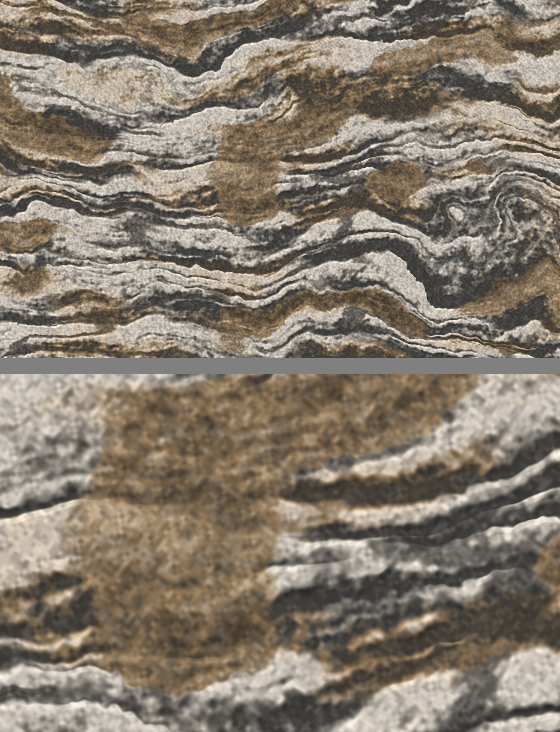
Top, the full canvas; bottom, a detail of the centre.
This texture is drawn by a Shadertoy shader. Its source:

```glsl
// Folded gneiss: pale, charcoal and rusty bands with a gritty, weathered surface.

const vec3 CHARCOAL = vec3(0.255, 0.25, 0.24);
const vec3 GREY     = vec3(0.51, 0.49, 0.46);
const vec3 PALE     = vec3(0.785, 0.755, 0.715);
const vec3 UMBER    = vec3(0.31, 0.26, 0.20);
const vec3 RUST     = vec3(0.53, 0.44, 0.33);
const vec3 TAN      = vec3(0.77, 0.69, 0.59);

const float FOLD_SIZE   = 0.17;              // height of the large folds
const float BED_FREQ    = 6.5;               // broad beds per canvas height
const float LAYER_FREQ  = 17.0;              // thin layers per canvas height
const float BAND_DARK   = 0.25;              // band value below this is charcoal
const float BAND_PALE   = 0.64;              // band value above this is pale
const float SEAM_WIDTH  = 0.08;
const float RELIEF      = 0.24;
const float GRAIN       = 0.42;
const vec2  LIGHT_STEP  = vec2(-0.003, 0.005);
const mat2  GRAIN_TURN  = mat2(0.8, 0.6, -0.6, 0.8);

float hash(vec2 p) {
    return fract(sin(dot(p, vec2(127.1, 311.7))) * 43758.5453);
}

float noise(vec2 p) {
    vec2 i = floor(p), f = fract(p);
    f = f * f * (3.0 - 2.0 * f);
    return mix(mix(hash(i), hash(i + vec2(1, 0)), f.x),
               mix(hash(i + vec2(0, 1)), hash(i + vec2(1, 1)), f.x), f.y);
}

// Bed profile: brightens slowly upward, then drops to dark over the edge width.
float ledge(float phase, float edge) {
    float s = fract(phase);
    return s * (1.0 - smoothstep(1.0 - edge, 1.0, s));
}

// Bends the canvas into rock coordinates: x along the bands, y across them.
vec2 foldedCoords(vec2 p) {
    vec2 q = p;
    float gain = mix(0.45, 1.4, noise(p * 2.1 + 40.0));
    float freq = 2.8, size = FOLD_SIZE;
    for (int i = 0; i < 5; i++) {
        vec2 s = GRAIN_TURN * p * freq + float(i) * 17.3;
        vec2 bend = vec2(noise(s), noise(s * 1.25 + 7.7)) - 0.5;
        q += gain * size * bend;
        freq *= 2.5;
        size *= 0.36;
    }
    // The upper beds sag and climb to the right, the lower ones arch and drop.
    float sag  = 0.20 * (sqrt((p.x - 0.4) * (p.x - 0.4) + 0.01) - 0.1);
    float arch = 0.07 * p.x - 0.22 * max(p.x - 0.85, 0.0);
    q.y -= mix(arch, sag, smoothstep(0.0, 1.05, p.y));
    return q;
}

// Returns the band tone (0 dark, 1 pale) and the amount of rust.
vec2 strata(vec2 p) {
    vec2 q = foldedCoords(p);
    vec2 g = GRAIN_TURN * p;
    float crumb = noise(g * 62.0 + 2.0) + noise(g * 125.0 + 6.0) - 1.0;

    // Broad beds carrying swarms of thinner layers, both pinching out
    float swarm  = smoothstep(0.25, 0.75, noise(q * vec2(2.4, 6.0) + 61.0));
    float swell  = noise(q * vec2(1.6, 4.0) + 3.1);
    float pinch  = noise(q * vec2(4.2, 12.0) + 14.8);
    float fray   = noise(q * vec2(7.0, 16.0) + 38.0);
    float bed    = ledge(q.y * BED_FREQ + 1.2 * swell + 0.5 * pinch + 0.05 * crumb,
                         mix(0.05, 0.45, fray * fray)) - 0.44;
    float layer  = ledge(q.y * LAYER_FREQ + 2.2 * pinch + swell + 0.12 * crumb,
                         mix(0.10, 0.40, fray)) - 0.40;
    float medium = noise(q * vec2(3.4, 30.0) + 19.4) - 0.5;
    float fine   = noise(q * vec2(8.0, 75.0) + 33.7) - 0.5;
    float streak = noise(q * vec2(28.0, 130.0) + 47.0) - 0.5;
    float band = 0.5 + 0.45 * bed + mix(0.10, 0.46, swarm) * layer
               + 0.36 * medium + mix(0.15, 0.36, swarm) * fine
               + 0.16 * streak + 0.14 * crumb;
    float tone = smoothstep(BAND_DARK, BAND_PALE, band);

    // Brown lenses squeezed between the beds, shaded toward their base
    float blob = noise(q * vec2(4.2, 9.5) + 88.2) + 0.05 * crumb;
    float lens = smoothstep(0.72, 0.77, blob);
    float lensTone = 0.40 + 0.5 * medium + 0.3 * streak + 0.25 * crumb + 0.2 * bed;
    tone = mix(tone, lensTone, 0.8 * lens);

    // Thin, broken dark seams
    float contour = abs(noise(q * vec2(2.8, 18.0) + 52.6) - 0.5 + 0.04 * crumb);
    float seam = 1.0 - smoothstep(0.3 * SEAM_WIDTH, SEAM_WIDTH, contour);
    seam *= smoothstep(0.42, 0.62, noise(q * vec2(6.0, 9.0) + 71.0));
    tone *= 1.0 - 0.7 * seam * (1.0 - lens);

    // Rust stains the lenses, the band edges and scattered patches
    float stain  = noise(q * vec2(4.5, 17.0) + 25.0) + 0.18 * crumb;
    float patchy = smoothstep(0.42, 0.72, stain);
    float fringe = 4.0 * tone * (1.0 - tone);
    float rust = max(0.9 * lens, patchy * (0.4 + 0.6 * fringe));
    return vec2(tone, rust);
}

// Three-colour ramp from dark through middle to light.
vec3 ramp(vec3 dark, vec3 middle, vec3 light, float t) {
    return t < 0.5 ? mix(dark, middle, 2.0 * t) : mix(middle, light, 2.0 * t - 1.0);
}

void mainImage(out vec4 fragColor, in vec2 fragCoord) {
    vec2 p = fragCoord / iResolution.y;
    vec2 rock = strata(p);

    // Mineral grain, coarse and fine
    vec2 g = GRAIN_TURN * p;
    float coarse = noise(g * 105.0 + 5.0) - 0.5;
    float grit   = noise(g * 240.0 + 13.0) - 0.5;
    float grain  = GRAIN * (0.35 * coarse + 0.75 * grit);

    float tone = clamp(rock.x + 0.5 * grain, 0.0, 1.0);
    float rust = clamp(rock.y * (1.0 + 0.8 * coarse), 0.0, 1.0);
    vec3 color = mix(ramp(CHARCOAL, GREY, PALE, tone),
                     ramp(UMBER, RUST, TAN, tone), rust);

    // Pale beds stand proud and catch the light from the upper left
    vec2 toLight = p + LIGHT_STEP;
    vec2 gLight = GRAIN_TURN * toLight;
    float slope = rock.x - strata(toLight).x
                + 0.6 * (noise(g * 40.0) - noise(gLight * 40.0));
    color *= 1.0 + RELIEF * clamp(slope, -0.9, 0.6) + 0.8 * grain;

    fragColor = vec4(clamp(color, 0.0, 1.0), 1.0);
}
```
